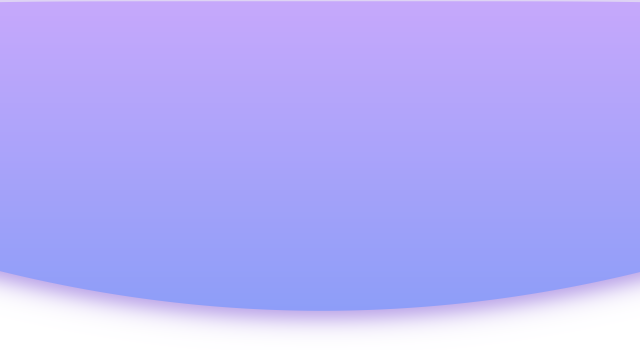
Write a Shadertoy shader that draws this background.

```glsl
// A lilac-to-periwinkle panel with a bowed lower edge on white paper.
// The edge is a parabola; a soft violet shadow falls below it, following
// the approximate distance to that curve.

#define APEX vec2(0.503, 0.112)  // lowest point of the panel
#define EDGE_RISE 0.112          // height gained from apex to the sides
#define TOP_GAP 0.0036           // thin strip above the panel
#define CORNER_DROP 0.0025       // extra gap at the top corners
#define SHADOW_OFFSET 0.024      // downward shift of the shadow
#define SHADOW_BLUR 0.033        // softness of the shadow
#define TOP_SHADE 0.43           // shadow strength in the top strip

const vec3 PAPER = vec3(1.0);
const vec3 LILAC = vec3(0.778, 0.659, 0.985);
const vec3 PERIWINKLE = vec3(0.554, 0.617, 0.973);
const vec3 SHADOW = vec3(0.70, 0.60, 0.90);

// Smooth step from 1 to 0, close to a Gaussian-blurred edge
float blurredEdge(float dist, float blur) {
    return 1.0 / (1.0 + exp(1.702 * dist / blur));
}

// Distance below the bowed edge, in canvas heights (negative inside)
float belowCurve(vec2 uv, float aspect) {
    float side = (uv.x - APEX.x) * 2.0;
    float curve = APEX.y + EDGE_RISE * side * side;
    float slope = 4.0 * EDGE_RISE * side / aspect;
    return (curve - uv.y) / sqrt(1.0 + slope * slope);
}

void mainImage(out vec4 fragColor, in vec2 fragCoord) {
    vec2 uv = fragCoord / iResolution.xy;
    float aspect = iResolution.x / iResolution.y;
    float pixel = 1.0 / iResolution.y;

    // Signed distances to the lower and upper edges
    float below = belowCurve(uv, aspect);
    float corner = pow(abs(uv.x * 2.0 - 1.0), 6.0);
    float above = uv.y - (1.0 - TOP_GAP - CORNER_DROP * corner);

    // Paper with the shadow under the panel and the faint top strip
    float shade = blurredEdge(below - SHADOW_OFFSET, SHADOW_BLUR);
    shade = mix(shade, TOP_SHADE, step(0.5, uv.y));
    vec3 color = mix(PAPER, SHADOW, shade);

    // Panel with its vertical gradient
    float depth = clamp((1.0 - uv.y) / (1.0 - APEX.y), 0.0, 1.0);
    vec3 panel = mix(LILAC, PERIWINKLE, depth);
    float coverage = clamp(0.5 - max(below, above) / pixel, 0.0, 1.0);
    color = mix(color, panel, coverage);

    fragColor = vec4(color, 1.0);
}
```
